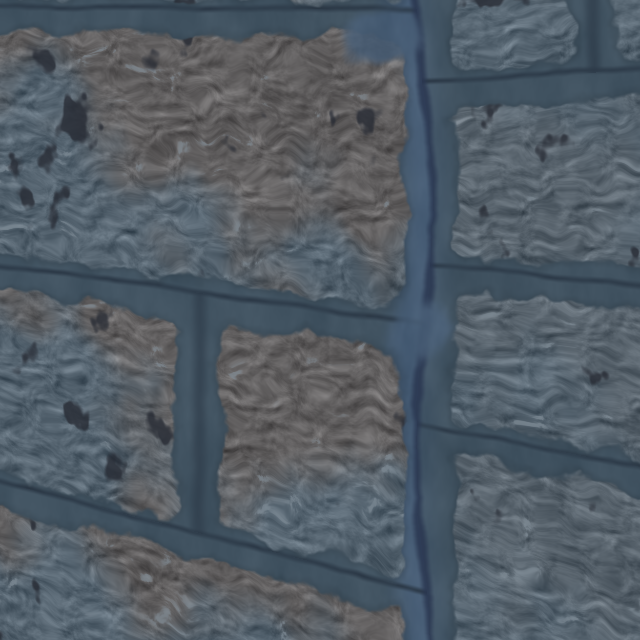
A Shadertoy shader for this texture:

```glsl
// Weathered masonry corner: two faces of rough stone blocks set in smooth mortar.
// Each face has its own courses, sheared so the bed joints fan out in perspective;
// blocks are rounded boxes with noisy edges, covered by embossed flake noise.

#define CORNER_X 0.663      // mean position of the corner seam
#define SEAM_WIDTH 0.0065   // half width of the corner seam
#define JOINT_WIDTH 0.0035  // half width of the bed joints
#define EDGE_ROUGH 0.040    // raggedness of the block outlines
#define ROUNDING 0.022      // corner radius of the blocks
#define FLAKE_RELIEF 0.26   // contrast of the chipped surface
#define WARMTH 0.95         // strength of the brown staining
#define SOFTNESS 0.0035     // minimum blur of every edge

const vec3 MORTAR = vec3(0.255, 0.325, 0.380);
const vec3 BLUE_MORTAR = vec3(0.280, 0.365, 0.460);
const vec3 SEAM = vec3(0.165, 0.215, 0.315);
const vec3 JOINT = vec3(0.165, 0.215, 0.270);
const vec3 COOL_STONE = vec3(0.335, 0.393, 0.440);
const vec3 WARM_STONE = vec3(0.385, 0.373, 0.372);
const vec3 PALE_CHIP = vec3(0.500, 0.550, 0.590);
const vec3 PIT = vec3(0.150, 0.165, 0.200);

// Course boundaries from bottom to top, measured at the near edge of each face
const float LEFT_COURSES[5] = float[5](-0.13, 0.247, 0.586, 0.988, 1.40);
const float RIGHT_COURSES[5] = float[5](-0.10, 0.336, 0.586, 0.874, 1.15);

float hash(vec2 p) {
    return fract(sin(dot(p, vec2(127.1, 311.7))) * 43758.5453);
}

float noise(vec2 p) {
    vec2 i = floor(p), f = fract(p);
    f = f * f * (3.0 - 2.0 * f);
    return mix(mix(hash(i), hash(i + vec2(1, 0)), f.x),
               mix(hash(i + vec2(0, 1)), hash(i + vec2(1, 1)), f.x), f.y);
}

float fbm(vec2 p) {
    float sum = 0.0, amp = 0.533;
    for (int i = 0; i < 4; i++) {
        sum += amp * noise(p);
        p = mat2(1.6, 1.2, -1.2, 1.6) * p + 7.3;
        amp *= 0.5;
    }
    return sum;
}

// Coverage of a shape whose signed distance is d
float cover(float d, float blur) {
    blur = max(blur, 0.75 / iResolution.y);
    return 1.0 - smoothstep(-blur, blur, d);
}

// Rounded block inside a cell, inset for the mortar: wide on top, thin below
float blockDistance(vec2 p, vec2 lo, vec2 hi) {
    lo += vec2(0.034, 0.016);
    hi -= vec2(0.034, 0.038);
    vec2 q = abs(p - 0.5 * (lo + hi)) - 0.5 * (hi - lo) + ROUNDING;
    return length(max(q, 0.0)) + min(max(q.x, q.y), 0.0) - ROUNDING;
}

// Chipped stone surface; v is the height within the block, 0 to 1
vec3 stoneColor(vec2 p, float v, bool left) {
    float stain = fbm(p * 5.0 + 3.7) + 0.45 * (v - 0.5);
    float warm = smoothstep(0.33, 0.62, stain) * WARMTH * (left ? 1.0 : 0.22);
    vec3 col = mix(COOL_STONE, WARM_STONE, warm);

    // Flakes lit from above: difference of two shifted noise samples
    vec2 g = p * (left ? vec2(46.0, 78.0) : vec2(34.0, 82.0));
    g += 1.6 * vec2(noise(p * 31.0), noise(p * 31.0 + 17.0));
    float relief = fbm(g) - fbm(g + vec2(-0.25, 0.55));
    col += FLAKE_RELIEF * relief + 0.10 * (fbm(p * 22.0) - 0.5);

    float chip = smoothstep(0.78, 0.90, noise(g * 0.55 + 40.0)) * smoothstep(0.0, 0.2, relief);
    col = mix(col, PALE_CHIP, 0.6 * chip);
    float pit = 1.0 - smoothstep(0.20, 0.27, fbm(p * vec2(17.0, 13.0) + 9.1));
    return mix(col, PIT, 0.8 * pit);
}

void mainImage(out vec4 fragColor, in vec2 fragCoord) {
    vec2 uv = fragCoord / iResolution.xy;
    float corner = CORNER_X + 0.013 * sin(8.5 * (uv.y - 0.48)) + 0.007 * (fbm(uv.yy * 22.0) - 0.5);
    bool left = uv.x < corner;

    // Undo the perspective slope of the courses
    float dx = uv.x - CORNER_X;
    float h = left ? (uv.y + 0.34 * uv.x) / (1.0 + 0.34 * uv.x)
                   : (uv.y + 0.346 * dx) / (1.0 + 0.45 * dx);
    vec2 p = vec2(uv.x, h);
    float wobble = 0.012 * (fbm(uv * 9.0) - 0.5);

    // Find the course and the nearest bed joint
    int row = 0;
    float bed = 1.0;
    for (int i = 0; i < 5; i++) {
        float level = left ? LEFT_COURSES[i] : RIGHT_COURSES[i];
        if (h > level && i < 4) row = i;
        bed = min(bed, abs(h + wobble - level));
    }
    vec2 lo = left ? vec2(-0.3, LEFT_COURSES[row]) : vec2(CORNER_X + 0.012, RIGHT_COURSES[row]);
    vec2 hi = left ? vec2(CORNER_X, LEFT_COURSES[row + 1]) : vec2(1.3, RIGHT_COURSES[row + 1]);

    // One course on each face is split by an upright joint
    bool isSplit = row == (left ? 1 : 3);
    float splitX = left ? 0.311 : 0.925;
    if (isSplit) { if (uv.x < splitX) hi.x = splitX; else lo.x = splitX; }

    // Mortar, bluer and paler beside the corner
    float streak = fbm(uv * vec2(30.0, 14.0));
    float band = left ? smoothstep(0.075, 0.015, corner - uv.x) : 0.35 * smoothstep(0.05, 0.0, uv.x - corner);
    vec3 col = mix(MORTAR, BLUE_MORTAR, band) + 0.07 * (streak - 0.5);
    if (isSplit) col = mix(col, JOINT, 0.55 * cover(abs(uv.x - splitX + wobble) - 0.009, 0.009));
    col = mix(col, JOINT, 0.85 * cover(bed - JOINT_WIDTH, 0.004) * (0.6 + 0.7 * streak));

    // Blocks with ragged outlines
    float d = blockDistance(p, lo, hi) + EDGE_ROUGH * (fbm(uv * 21.0) - 0.5);
    col *= 1.0 - 0.10 * cover(d - 0.006, 0.008);
    col = mix(col, stoneColor(p, (h - lo.y) / (hi.y - lo.y), left), cover(d, SOFTNESS));

    // Corner seam, then mortar smeared over it
    float seam = abs(uv.x - corner) - SEAM_WIDTH * (0.6 + 0.8 * noise(uv.yy * 13.0));
    col = mix(col, SEAM, 0.85 * cover(seam, 0.006));
    float smear = min(length((uv - vec2(0.655, 0.485)) / vec2(0.055, 0.06)),
                      length((uv - vec2(0.595, 0.945)) / vec2(0.075, 0.045)));
    smear += 0.9 * (fbm(uv * 16.0) - 0.5);
    col = mix(col, BLUE_MORTAR + 0.08 * (streak - 0.5), 0.85 * (1.0 - smoothstep(0.55, 1.15, smear)));

    fragColor = vec4(clamp(col, 0.0, 1.0), 1.0);
}
```
